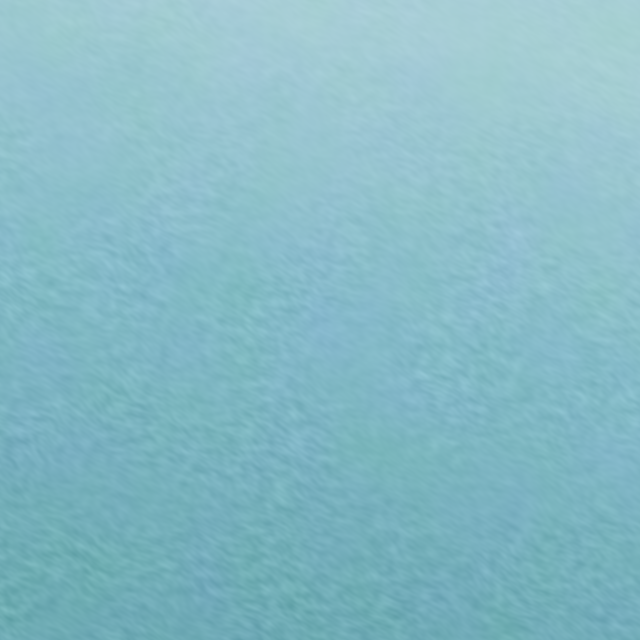
A WebGL 2 fragment shader for this texture:

```glsl
#version 300 es
precision highp float;
// Calm pale-teal water: a tilted soft gradient with faint slanted ripples.

uniform vec2 u_resolution;
out vec4 fragColor;

const vec3 DEEP = vec3(0.430, 0.668, 0.708);
const vec3 MIDDLE = vec3(0.515, 0.730, 0.782);
const vec3 PALE = vec3(0.655, 0.808, 0.838);

// Random unit gradient for a lattice cell
vec2 hashGradient(vec2 cell) {
    vec3 h = fract(cell.xyx * vec3(0.1031, 0.1030, 0.0973));
    h += dot(h, h.yzx + 33.33);
    float angle = 6.28318 * fract((h.x + h.y) * h.z);
    return vec2(cos(angle), sin(angle));
}

// Gradient noise, roughly -0.7 to 0.7
float gradientNoise(vec2 p) {
    vec2 cell = floor(p);
    vec2 f = p - cell;
    vec2 w = f * f * f * (f * (f * 6.0 - 15.0) + 10.0);
    float a = dot(hashGradient(cell), f);
    float b = dot(hashGradient(cell + vec2(1, 0)), f - vec2(1, 0));
    float c = dot(hashGradient(cell + vec2(0, 1)), f - vec2(0, 1));
    float d = dot(hashGradient(cell + vec2(1, 1)), f - vec2(1, 1));
    return mix(mix(a, b, w.x), mix(c, d, w.x), w.y);
}

// Coordinates along and across a line that falls to the right
vec2 slant(vec2 p, float angle) {
    float c = cos(angle), s = sin(angle);
    return vec2(c * p.x - s * p.y, s * p.x + c * p.y);
}

// Fine elongated wavelets in three sizes
float ripples(vec2 p, float baseAngle) {
    float sum = 0.0;
    float weight = 1.0;
    vec2 frequency = vec2(29.0, 68.0);
    for (int i = 0; i < 3; i++) {
        float layer = float(i);
        vec2 q = slant(p, baseAngle + 0.1 * layer);
        sum += weight * gradientNoise(q * frequency + 17.3 * layer);
        frequency *= 1.55;
        weight *= 0.9;
    }
    return sum;
}

// Three-stop ramp from deep to pale water
vec3 waterColor(float level) {
    vec3 lower = mix(DEEP, MIDDLE, clamp(level * 2.0, 0.0, 1.0));
    return mix(lower, PALE, clamp(level * 2.0 - 1.0, 0.0, 1.0));
}

void main() {
    vec2 p = gl_FragCoord.xy / u_resolution;

    // Broad light, brighter toward the upper right
    float level = p.y + 0.2 * (p.x - 0.5);
    level += 0.06 * gradientNoise(slant(p, 0.25) * vec2(2.5, 5.0) + 4.0);
    level += 0.06 * gradientNoise(slant(p, 0.3) * vec2(9.0, 18.0) + 23.0);
    vec3 color = waterColor(level);

    // Faint drifts between green and blue
    float tint = gradientNoise(p * vec2(7.0, 5.0) + 31.0)
               + 0.8 * gradientNoise(p * vec2(17.0, 12.0) + 57.0);
    color += tint * vec3(-0.010, 0.009, -0.024);

    // Patchy ripples, fading toward the pale top
    vec2 warp = 0.012 * vec2(gradientNoise(p * 9.0), gradientNoise(p * 9.0 + 40.0));
    float patches = smoothstep(-0.45, 0.4, gradientNoise(p * 6.0 + 12.0));
    float strength = mix(0.043, 0.015, smoothstep(0.3, 1.0, p.y));
    strength *= mix(0.55, 1.15, patches) * mix(1.1, 0.85, p.x);
    color += ripples(p + warp, 0.36) * strength * vec3(1.1, 0.95, 0.95);

    fragColor = vec4(clamp(color, 0.0, 1.0), 1.0);
}
```
